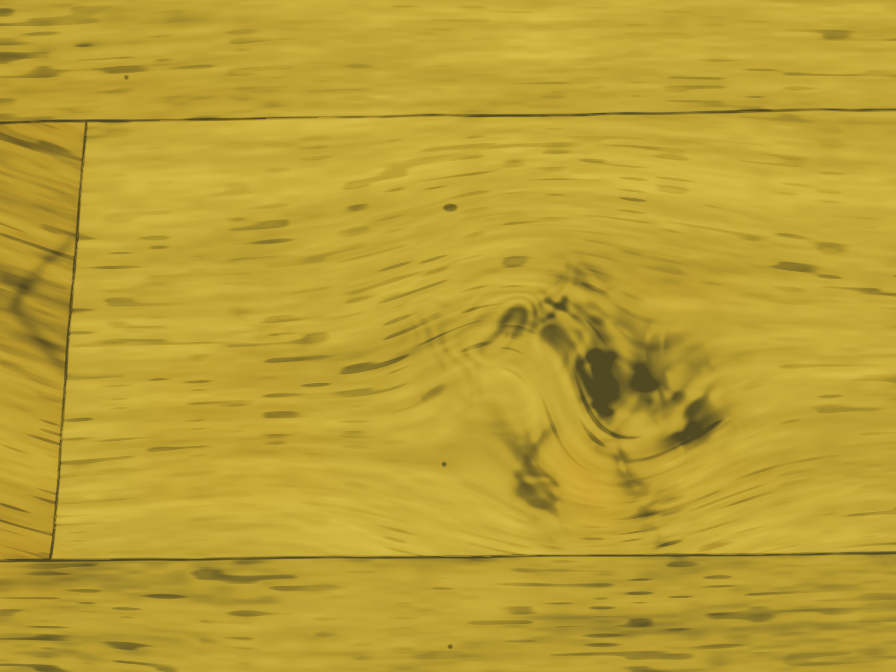
A Shadertoy shader for this texture:

```glsl
float hash(vec2 p) {
    vec3 h = fract(vec3(p.xyx) * 0.1031);
    h += dot(h, h.yzx + 33.33);
    return fract((h.x + h.y) * h.z);
}

float noise(vec2 p) {
    vec2 i = floor(p), f = fract(p);
    f = f * f * (3.0 - 2.0 * f);
    return mix(mix(hash(i), hash(i + vec2(1, 0)), f.x),
               mix(hash(i + vec2(0, 1)), hash(i + vec2(1, 1)), f.x), f.y);
}

float segment(vec2 p, vec2 a, vec2 b) {
    vec2 ab = b - a;
    return length(p - a - ab * clamp(dot(p - a, ab) / dot(ab, ab), 0.0, 1.0));
}

// Soft stroke that fades outward from the line a-b
float stain(vec2 p, vec2 a, vec2 b, float width) {
    float d = segment(p, a, b) / width;
    return exp(-d * d);
}

// Fibres bend around the knot and tilt inside it
vec2 bendGrain(vec2 p) {
    vec2 d = p - vec2(0.84, 0.41);
    float pull = exp(-dot(d * vec2(3.6, 3.9), d * vec2(3.6, 3.9)));
    float core = exp(-dot(d, d) * 40.0);
    return p + vec2(0.0, core * d.x * 0.8 - 0.75 * pull * d.y);
}

float grain(vec2 q) {
    float tone = 0.50 * (noise(q * vec2(1.8, 9.0)) - 0.5);
    tone += 0.45 * (noise(q * vec2(4.0, 34.0) + 7.0) - 0.5);
    tone += 0.50 * (noise(q * vec2(8.0, 85.0) + 19.0) - 0.5);
    tone += 0.35 * (noise(q * vec2(30.0, 170.0) + 31.0) - 0.5);
    // Short dark pores, gathered in patches
    float patches = smoothstep(0.25, 0.75, noise(q * vec2(3.0, 14.0) + 53.0));
    float pores = smoothstep(0.66, 0.88, noise(q * vec2(17.0, 145.0) + 71.0));
    return tone - 0.65 * pores * (0.3 + 0.7 * patches);
}

float knot(vec2 p, vec2 q) {
    vec2 wobble = vec2(noise(p * 22.0), noise(p * 22.0 + 40.0)) - 0.5;
    vec2 s = p + 0.055 * wobble;
    float crack = noise(q * vec2(28.0, 110.0) + 11.0);
    float fleck = smoothstep(0.2, 0.75, 0.6 * crack + 0.4 * noise(s * 65.0));

    // Dark arm on the right and broken shadows below
    float dark = 1.25 * stain(s, vec2(0.83, 0.53), vec2(0.91, 0.43), 0.042);
    dark += 1.00 * stain(s, vec2(0.90, 0.43), vec2(1.02, 0.37), 0.040);
    dark += 0.50 * stain(s, vec2(0.86, 0.57), vec2(1.04, 0.42), 0.055);
    dark += 0.85 * stain(s, vec2(0.785, 0.34), vec2(0.81, 0.22), 0.026);
    dark += 0.70 * stain(s, vec2(0.90, 0.34), vec2(0.97, 0.20), 0.030);
    dark += 0.35 * stain(s, vec2(0.66, 0.46), vec2(0.78, 0.36), 0.040);
    dark += 0.35 * stain(s, vec2(0.36, 0.51), vec2(0.42, 0.50), 0.030);
    dark *= 0.25 + 1.1 * fleck;

    // Rings around the eye
    vec2 e = (s - vec2(0.745, 0.495)) * vec2(0.8, 1.15);
    float r = length(e);
    dark += 0.28 * sin(r * 260.0 + 5.0 * noise(p * 18.0)) * exp(-r * r * 130.0);
    dark += 0.75 * exp(-pow((r - 0.018) / 0.016, 2.0)) * smoothstep(-0.035, 0.025, e.y);

    // Smooth tongue between the dark parts
    float tongue = stain(s, vec2(0.765, 0.465), vec2(0.845, 0.38), 0.028);
    return dark * (1.0 - 0.85 * tongue) + 0.12 * tongue;
}

void mainImage(out vec4 fragColor, in vec2 fragCoord) {
    vec2 p = fragCoord / iResolution.y;
    float px = 1.0 / iResolution.y;

    // Signed distances to the three seams
    float waver = 0.004 * (noise(p * 14.0) - 0.5);
    float top = p.y - 0.818 - 0.0143 * p.x + waver;
    float bottom = p.y - 0.167 - 0.0078 * p.x + waver;
    float side = p.x - 0.0764 - 0.0804 * (p.y - 0.17) + waver;
    float upper = smoothstep(-px, px, top);
    float lower = smoothstep(px, -px, bottom);
    float middle = (1.0 - upper) * (1.0 - lower);
    float left = middle * smoothstep(px, -px, side);
    float board = middle - left;

    // Each plank has its own fibres
    vec2 q = mix(p, bendGrain(p), board);
    q.y += 0.035 * (noise(p * vec2(2.2, 3.5)) - 0.5) - 0.01 * p.x;
    q.y += left * 0.35 * p.x;
    float plank = top > 0.0 ? 1.0 : bottom < 0.0 ? 2.0 : side < 0.0 ? 3.0 : 0.0;
    float tone = 1.36 + grain(q + plank * vec2(3.7, 5.3));
    tone -= 0.12 * upper + 0.22 * lower + 0.25 * left;
    vec2 c = p - vec2(0.75, 0.52);
    tone += 0.10 - 0.32 * dot(c, c);
    tone -= board * knot(p, q);

    // Pointed figure in the left plank
    float chevron = p.x - 0.02 - 0.85 * abs(p.y - 0.54) + 0.03 * (noise(p * 25.0) - 0.5);
    tone -= left * 0.5 * exp(-pow(chevron / 0.016, 2.0)) * smoothstep(0.13, 0.07, abs(p.y - 0.55));

    // Pinholes
    vec2 holes[4] = vec2[4](vec2(0.188, 0.885), vec2(0.67, 0.691), vec2(0.661, 0.309), vec2(0.67, 0.038));
    for (int i = 0; i < 4; i++) {
        float size = i == 1 ? 0.007 : 0.004;
        float d = length((p - holes[i]) * vec2(i == 1 ? 0.6 : 1.0, 1.0));
        tone -= 0.95 * smoothstep(size + px, size - 2.0 * px, d);
    }

    // Worn seams
    float wear = 0.65 + 0.5 * noise(p * 45.0);
    float across = min(abs(top), abs(bottom));
    float down = mix(1.0, abs(side), middle);
    float seam = smoothstep(0.0022 + px, 0.0006, min(across, down));
    float shade = exp(-min(across, down) * 160.0);
    tone -= 1.1 * seam * wear + 0.12 * shade;

    vec3 shadow = vec3(0.37, 0.33, 0.14), wood = vec3(0.72, 0.61, 0.187), pale = vec3(0.84, 0.74, 0.28);
    vec3 color = mix(shadow, wood, clamp(tone, -0.15, 1.0));
    color = mix(color, pale, clamp(tone - 1.0, 0.0, 1.0));

    // Warm ochre patches
    float warm = 0.35 * smoothstep(0.5, 0.9, noise(p * vec2(3.0, 7.0) + 90.0)) + 0.5 * left;
    warm += 0.7 * board * stain(p, vec2(0.85, 0.31), vec2(0.89, 0.24), 0.05);
    color *= mix(vec3(1.0), vec3(1.0, 0.94, 0.82), min(warm, 1.0));
    fragColor = vec4(color, 1.0);
}
```
